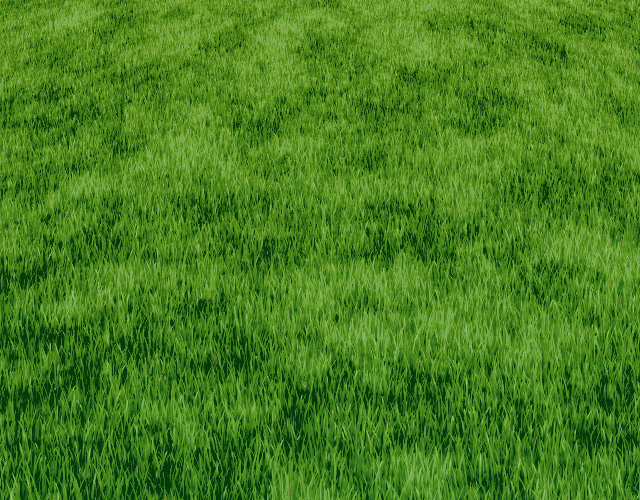
Give the GLSL for this texture, as a WebGL 1 fragment shader.

```glsl
precision highp float;
// A sunlit meadow: overlapping grass blades that shrink with distance.
uniform vec2 u_resolution;

float hash(vec2 p) {
  vec3 q = fract(vec3(p.xyx) * 0.1031);
  q += dot(q, q.yzx + 33.33);
  return fract((q.x + q.y) * q.z);
}

float noise(vec2 p) {
  vec2 i = floor(p), f = fract(p);
  f = f * f * (3.0 - 2.0 * f);
  return mix(mix(hash(i), hash(i + vec2(1, 0)), f.x),
             mix(hash(i + vec2(0, 1)), hash(i + vec2(1, 1)), f.x), f.y);
}

float fbm(vec2 p) {
  float sum = 0.0, amp = 0.34;
  for (int i = 0; i < 5; i++) {
    sum += amp * (noise(p) - 0.5);
    p = p * 2.1 + 17.3;
    amp *= 0.78;
  }
  return sum;
}

// Tone from 0 (deep shade) to 1 (bright tip)
vec3 grassColor(float tone) {
  vec3 c = mix(vec3(0.04, 0.22, 0.035), vec3(0.13, 0.36, 0.07), smoothstep(0.0, 0.12, tone));
  c = mix(c, vec3(0.22, 0.46, 0.09), smoothstep(0.11, 0.28, tone));
  c = mix(c, vec3(0.32, 0.54, 0.10), smoothstep(0.28, 0.53, tone));
  c = mix(c, vec3(0.42, 0.63, 0.18), smoothstep(0.53, 0.80, tone));
  return mix(c, vec3(0.48, 0.68, 0.33), smoothstep(0.82, 1.0, tone));
}

const float SHRINK = 0.75;
const float ROW_STEP = 0.0065;
const float CELL = 0.012;

void main() {
  vec2 uv = gl_FragCoord.xy / u_resolution.y;
  float pixel = 1.0 / u_resolution.y;
  float scale = 1.0 - SHRINK * uv.y;
  float depth = -log(scale) / SHRINK;

  // Patches of light and shade, flattened by the view
  float centerX = 0.5 * u_resolution.x / u_resolution.y;
  vec2 ground = vec2((uv.x - centerX) / scale, depth * 1.7);
  float patches = fbm(ground * 3.5 + 40.0);
  float light = 0.45 + 1.45 * patches + 0.22 * (uv.y - 0.5);

  // x: tone, y: pale glint, z: dry straw
  vec3 surface = vec3(light - 0.38, 0.0, 0.0);
  float firstRow = floor(depth / ROW_STEP);

  // Rows of blades, from far to near
  for (int r = 0; r < 13; r++) {
    float row = firstRow - float(r);
    float baseY = (1.0 - exp(-SHRINK * row * ROW_STEP)) / SHRINK;
    float size = 1.0 - SHRINK * baseY;
    float x = (uv.x - centerX) / size / CELL + hash(vec2(row + 300.0, 7.0));
    float y = (uv.y - baseY) / size;

    for (int n = -2; n <= 2; n++) {
      float cell = floor(x) + float(n);
      vec2 id = vec2(cell + 300.0, row + 300.0);
      float kind = hash(id + 3.7);
      float pick = hash(id + 91.3);
      float t = y / mix(0.025, 0.078, hash(id + 11.9));
      if (t < 0.0 || t > 1.0) continue;

      // Curved, tapering blade
      float lean = (hash(id + 57.1) * 2.0 - 1.0) * 1.95;
      float offset = (x - cell - hash(id) - lean * t * mix(0.6, t, kind)) * CELL * size;
      float halfWidth = size * mix(0.0014, 0.0029, pick * pick) * pow(1.0 - t, 0.5);
      float cover = clamp((halfWidth - abs(offset)) / pixel + 0.5, 0.0, 1.0);
      cover *= smoothstep(1.0, 0.9, t);

      // Random tone, darker root and one lit side
      float side = clamp(offset / (halfWidth + pixel), -1.0, 1.0);
      float tone = light + 0.95 * (kind - 0.5) + 0.65 * (t - 0.44) + 0.07 * side;
      float glint = step(0.955, pick) * smoothstep(0.5, 0.75, t);
      float straw = step(pick, 0.02) * smoothstep(0.4, 0.7, t);
      surface = mix(surface, vec3(tone, glint, straw), cover);
    }
  }

  // Sunny far grass, cooler near grass
  vec3 color = grassColor(clamp(surface.x, 0.0, 1.0));
  color += vec3(0.04, 0.0, -0.02) * (uv.y - 0.5);
  color = mix(color, vec3(0.68, 0.80, 0.50), 0.65 * surface.y);
  color = mix(color, vec3(0.58, 0.52, 0.32), 0.65 * surface.z);
  gl_FragColor = vec4(color, 1.0);
}
```
